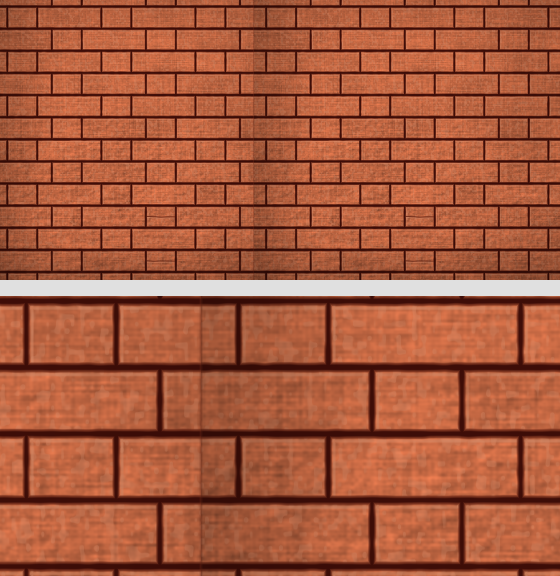
Top, the full canvas; bottom, a detail of the centre.
A WebGL 2 fragment shader for this texture:

```glsl
#version 300 es
precision highp float;

uniform vec2 u_resolution;
out vec4 outColor;

const float ROW_HEIGHT = 0.0790;
const float TOP_JOINT = 0.0234;
const float BOND_PITCH = 0.336;
const float SHORT_WIDTH = 0.107;
const float SEAM_X = 0.906;
const float PANEL_SHIFT = 0.9245;

const vec3 CLAY = vec3(0.69, 0.365, 0.235);
const vec3 PALE_CLAY = vec3(0.76, 0.50, 0.38);
const vec3 SHADOW = vec3(0.38, 0.14, 0.08);
const vec3 MORTAR = vec3(0.20, 0.035, 0.02);

float hash(vec2 p) {
    return fract(sin(dot(p, vec2(127.1, 311.7))) * 43758.5453);
}

float noise(vec2 p) {
    vec2 cell = floor(p);
    vec2 f = fract(p);
    f = f * f * (3.0 - 2.0 * f);
    float low = mix(hash(cell), hash(cell + vec2(1.0, 0.0)), f.x);
    float high = mix(hash(cell + vec2(0.0, 1.0)), hash(cell + vec2(1.0)), f.x);
    return mix(low, high, f.y);
}

float fbm(vec2 p) {
    float sum = 0.0;
    float amplitude = 0.5;
    for (int i = 0; i < 3; i++) {
        sum += amplitude * noise(p);
        p = p * 2.03 + 17.0;
        amplitude *= 0.5;
    }
    return sum;
}

// Soft line of a given half width around zero distance
float line(float dist, float halfWidth, float blur) {
    return 1.0 - smoothstep(halfWidth - blur, halfWidth + blur, abs(dist));
}

// Returns distance to left joint, distance to right joint, brick index
vec3 flemishBond(float x, float offset) {
    float t = (x - offset) / BOND_PITCH;
    float u = fract(t) * BOND_PITCH;
    bool isShort = u < SHORT_WIDTH;
    float left = isShort ? u : u - SHORT_WIDTH;
    float width = isShort ? SHORT_WIDTH : BOND_PITCH - SHORT_WIDTH;
    return vec3(left, width - left, 2.0 * floor(t) + (isShort ? 0.0 : 1.0));
}

// Fine streaks, woven grain and embossed pits of fired clay
float clayGrain(vec2 p, float roughness) {
    float streaks = noise(p * vec2(14.0, 300.0)) - 0.5;
    float threads = noise(p * vec2(260.0, 9.0)) - 0.5;
    float speckle = noise(p * 210.0) - 0.5;
    vec2 q = p * vec2(55.0, 75.0);
    float emboss = fbm(q) - fbm(q + vec2(0.35, -0.45));
    return 0.15 * streaks + 0.10 * threads + 0.12 * speckle + roughness * emboss;
}

void main() {
    vec2 p = gl_FragCoord.xy / u_resolution.y;
    float pixel = 1.0 / u_resolution.y;
    float blur = max(0.0014, 0.6 * pixel);

    // Two panels of the same wall meet at a seam
    float panel = step(SEAM_X, p.x);
    vec2 wall = vec2(p.x - panel * PANEL_SHIFT, p.y);

    // Courses count downward and alternate their offset
    float t = (1.0 - p.y - TOP_JOINT) / ROW_HEIGHT;
    float row = floor(t);
    float below = fract(t) * ROW_HEIGHT;
    float above = ROW_HEIGHT - below;
    float odd = mod(row, 2.0);
    vec3 bond = flemishBond(wall.x, mix(0.026, 0.185, odd));
    float side = min(bond.x, bond.y);
    float bed = min(below, above);

    // Brick face
    float roughness = mix(0.14, 0.36, smoothstep(4.0, 6.5, row));
    float tone = 0.08 * (hash(vec2(bond.z, row)) - 0.5);
    float patches = 0.16 * (fbm(wall * vec2(9.0, 16.0)) - 0.44);
    float grain = clayGrain(wall, roughness);
    vec3 color = CLAY * (1.0 + tone + patches + grain);
    float dust = smoothstep(0.56, 0.80, noise(wall * vec2(170.0, 120.0) + 31.0));
    color = mix(color, PALE_CLAY, 0.32 * dust);

    // Lit upper and left edges, with chipped variation
    float chips = 0.45 + 0.55 * noise(wall * 90.0);
    float lit = max(line(below - 0.0085, 0.0018, blur), line(bond.x - 0.0070, 0.0016, blur));
    color = mix(color, PALE_CLAY, 0.65 * lit * chips);

    // Split across one short brick in two lower courses
    float splitBrick = step(abs(bond.z - 2.0), 0.1) * odd * step(8.5, row) * step(row, 11.5);
    float split = below - 0.5 * ROW_HEIGHT + 0.003 * (noise(wall * 40.0) - 0.5);
    color = mix(color, PALE_CLAY, 0.6 * splitBrick * line(split - 0.004, 0.0015, blur));
    color = mix(color, SHADOW, 0.85 * splitBrick * line(split, 0.0018, blur));

    // Joints: wide soft shadow, then dark core
    float wobble = 0.0012 * (noise(wall * 70.0) - 0.5);
    float shade = max(line(bed, 0.0056 + wobble, blur), line(side, 0.0042 + wobble, blur));
    float core = max(line(bed, 0.0032 + wobble, blur), line(side, 0.0024 + wobble, blur));
    color = mix(color, SHADOW, 0.85 * shade);
    color = mix(color, MORTAR, 0.92 * core);
    color = mix(color, SHADOW, 0.40 * line(p.x - SEAM_X, 0.0015, blur));

    // Uneven light: dim panel sides, top and bottom
    float sideLight = mix(0.83, 1.06, smoothstep(-0.08, 0.24, wall.x));
    sideLight *= 1.0 - 0.10 * smoothstep(0.65, 1.05, wall.x);
    float heightLight = smoothstep(-0.12, 0.25, p.y) * (1.0 - 0.5 * smoothstep(0.85, 1.08, p.y));
    color *= sideLight * mix(0.76, 1.04, heightLight);
    outColor = vec4(clamp(color, 0.0, 1.0), 1.0);
}
```
